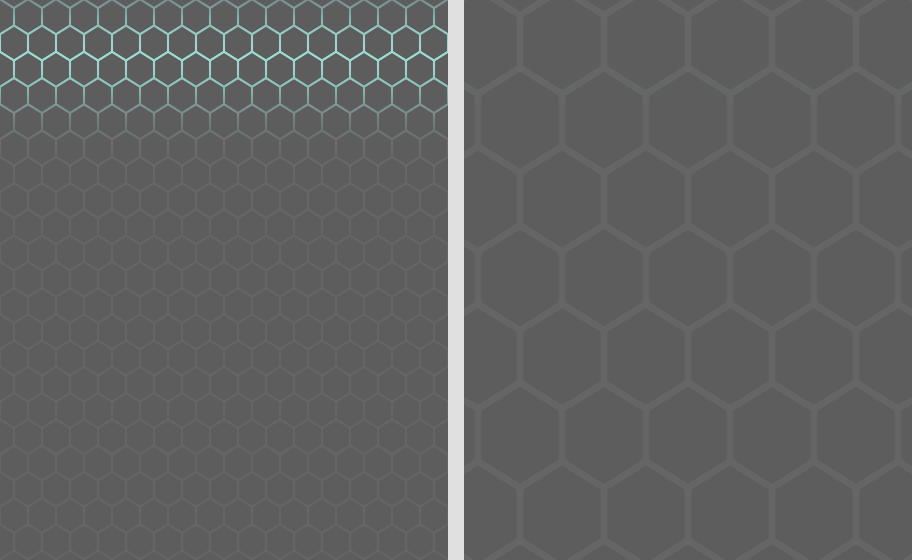
Left: the whole. Right: its middle third, enlarged.
Give the GLSL for this pattern, as a Shadertoy shader.

```glsl
// Distance from a point to the border of a hexagon at the origin, positive inside.
// halfStep: half the column width and one full row pitch.
float hexInset(vec2 p, vec2 halfStep) {
    p = abs(p);
    vec2 slantNormal = normalize(vec2(halfStep.y / 3.0, halfStep.x));
    return min(halfStep.x - p.x, dot(slantNormal, 0.5 * halfStep - p));
}

// Offset from the nearest point of a rectangular lattice.
vec2 latticeOffset(vec2 p, vec2 tile) {
    return mod(p + 0.5 * tile, tile) - 0.5 * tile;
}

// Border distance in a honeycomb made of two interleaved lattices.
float honeycomb(vec2 p, vec2 halfStep) {
    vec2 tile = 2.0 * halfStep;
    float evenRows = hexInset(latticeOffset(p, tile), halfStep);
    float oddRows = hexInset(latticeOffset(p - halfStep, tile), halfStep);
    return max(evenRows, oddRows);
}

float lineMask(float dist, float width, float pixel) {
    return 1.0 - smoothstep(-0.5 * pixel, 0.5 * pixel, dist - 0.5 * width);
}

float glowBand(float y, float centre, float spread) {
    float d = (y - centre) / spread;
    return exp(-0.5 * d * d);
}

void mainImage(out vec4 fragColor, in vec2 fragCoord) {
    // Canvas height is one unit
    float pixel = 1.0 / iResolution.y;
    vec2 p = fragCoord * pixel;

    // Grid layout
    const vec2 halfStep = vec2(0.025, 0.046875);
    const vec2 firstCentre = vec2(0.025, 0.9232);
    const float lineWidth = 0.0040;

    // Palette
    const vec3 background = vec3(0.365);
    const vec3 faintLine = vec3(0.398);
    const vec3 glowLine = vec3(0.61, 0.86, 0.83);

    // Lines light up inside a soft horizontal band
    float border = honeycomb(p - firstCentre, halfStep);
    float line = lineMask(border, lineWidth, pixel);
    vec3 lineColor = mix(faintLine, glowLine, glowBand(p.y, 0.902, 0.068));

    fragColor = vec4(mix(background, lineColor, line), 1.0);
}
```
